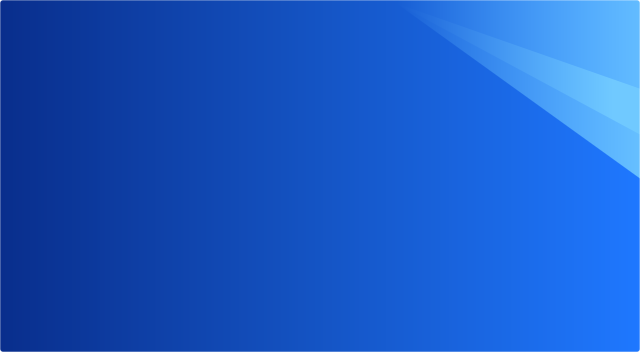
A Shadertoy shader for this background:

```glsl
// Blue horizontal gradient card with three pale light rays fanning from the top edge.

const vec3 NAVY = vec3(0.035, 0.18, 0.55);
const vec3 ROYAL = vec3(0.08, 0.33, 0.77);
const vec3 AZURE = vec3(0.12, 0.47, 1.0);
const vec3 SKY = vec3(0.40, 0.75, 1.0);
const vec3 PALE_SKY = vec3(0.44, 0.79, 1.0);
const vec3 PAPER = vec3(1.0);

const vec2 APEX = vec2(0.62, 0.99);
const float CORNER_RADIUS = 0.005;

// Three-stop gradient from left to right.
vec3 baseGradient(float x) {
    vec3 leftHalf = mix(NAVY, ROYAL, clamp(x * 2.0, 0.0, 1.0));
    return mix(leftHalf, AZURE, clamp(x * 2.0 - 1.0, 0.0, 1.0));
}

// Coverage of the area above the line from the apex to the right side.
float aboveRay(vec2 uv, vec2 apex, float rightHeight, vec2 pixel) {
    float slope = (rightHeight - apex.y) / (1.0 - apex.x);
    float rise = uv.y - apex.y - slope * (uv.x - apex.x);
    float blur = 0.5 * (pixel.y + abs(slope) * pixel.x);
    return smoothstep(-blur, blur, rise);
}

// Signed distance to a rounded rectangle centred at zero.
float roundedBox(vec2 p, vec2 halfSize, float radius) {
    vec2 q = abs(p) - halfSize + radius;
    return length(max(q, 0.0)) + min(max(q.x, q.y), 0.0) - radius;
}

void mainImage(out vec4 fragColor, in vec2 fragCoord) {
    vec2 uv = fragCoord / iResolution.xy;
    vec2 pixel = 1.0 / iResolution.xy;
    vec3 base = baseGradient(uv.x);

    // Each ray grows brighter away from the apex.
    float reach = clamp((uv.x - APEX.x) / (1.0 - APEX.x), 0.0, 1.0);
    vec3 lowerRay = mix(base, SKY, reach);
    vec3 middleRay = mix(base, PALE_SKY, min(reach * 1.12, 1.0));
    vec3 upperRay = mix(base, SKY, reach * 0.95);

    // Layer the fan from its lowest edge upwards.
    vec3 color = mix(base, lowerRay, aboveRay(uv, APEX, 0.493, pixel));
    color = mix(color, middleRay, aboveRay(uv, APEX, 0.618, pixel));
    color = mix(color, upperRay, aboveRay(uv, APEX, 0.748, pixel));

    // Rounded card corners.
    vec2 halfSize = 0.5 * iResolution.xy / iResolution.x;
    vec2 centred = fragCoord / iResolution.x - halfSize;
    float edge = roundedBox(centred, halfSize, CORNER_RADIUS);
    color = mix(color, PAPER, smoothstep(-pixel.x, pixel.x * 0.5, edge));

    fragColor = vec4(color, 1.0);
}
```
